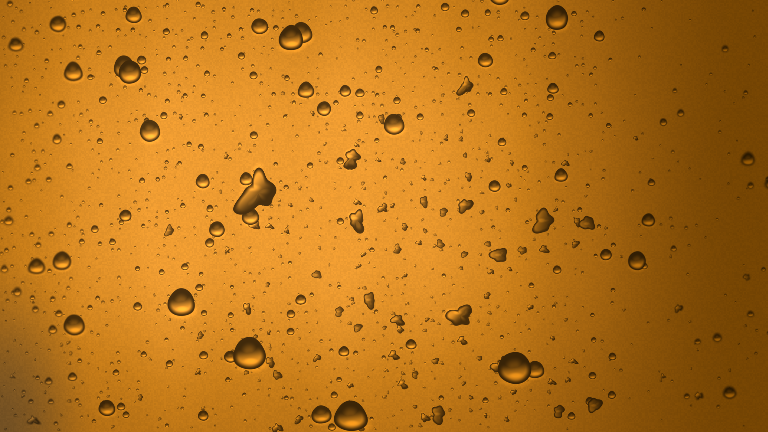
Reproduce this texture procedurally as a Shadertoy shader.

```glsl
// Amber glass with backlit water drops, scattered splashes and fine mist.

const vec3 BROWN = vec3(0.46, 0.27, 0.012);
const vec3 BRONZE = vec3(0.64, 0.39, 0.06);
const vec3 AMBER = vec3(0.79, 0.495, 0.10);
const vec3 GOLD = vec3(0.94, 0.615, 0.195);
const vec3 GREY_HAZE = vec3(0.52, 0.39, 0.22);

vec3 hash3(vec2 cell, float seed) {
    vec3 h = fract(vec3(cell.xyx) * vec3(0.1031, 0.1030, 0.0973) + seed * 0.137);
    h += dot(h, h.yxz + 33.33);
    return fract((h.xxy + h.yzz) * h.zyx);
}

// Maps light from 0 to 1 onto the four amber tones.
vec3 amberRamp(float light) {
    vec3 color = mix(BROWN, BRONZE, clamp(light * 3.0, 0.0, 1.0));
    color = mix(color, AMBER, clamp(light * 3.0 - 1.0, 0.0, 1.0));
    return mix(color, GOLD, clamp(light * 3.0 - 2.0, 0.0, 1.0));
}

// Broad glow of the glass; uv runs from 0 to 1 on both axes.
vec3 glassColor(vec2 uv) {
    float across = smoothstep(-0.25, 0.22, uv.x) * (1.0 - smoothstep(0.48, 0.98, uv.x));
    float upward = mix(0.5, 1.0, smoothstep(-0.1, 0.45, uv.y));
    upward *= mix(1.0, 0.74, smoothstep(0.65, 1.05, uv.y));
    float streaks = 0.025 * sin(uv.x * 31.0 + sin(uv.y * 4.0)) + 0.02 * sin(uv.x * 57.0 + 1.3);
    vec3 color = amberRamp(across * upward * (1.0 + streaks));
    float corner = 1.0 - smoothstep(0.0, 0.22, length(uv * vec2(1.6, 0.5)));
    color = mix(color, GREY_HAZE * 0.75, 0.75 * corner);
    return color;
}

// Distance to a drop of unit radius, with a lobed outline when ragged.
float dropDistance(vec2 q, float ragged, float phase) {
    float angle = atan(q.y, q.x);
    float lobes = 0.30 * sin(2.0 * angle + phase)
                + 0.24 * sin(3.0 * angle + 2.3 * phase)
                + 0.16 * sin(5.0 * angle - phase);
    return length(q) - 1.0 - ragged * lobes;
}

// Dark upper lens, glowing lower lens and a thin dark rim.
vec3 shadeDrop(vec3 color, vec3 glow, vec2 q, float d, float soft, float ragged) {
    vec2 lightSide = mix(vec2(0.15, -1.0), vec2(-0.6, 0.7), ragged);
    float facing = dot(q, lightSide);
    float lens = smoothstep(-0.4, 0.55, facing) * smoothstep(-0.03, -0.36, d);
    float core = 0.35 * smoothstep(-0.25, -0.85, d);
    vec3 body = mix(glow * 0.30, glow * 1.10, max(lens, core));
    float glint = 1.0 - smoothstep(0.08, 0.30 + soft, length((q - 0.48 * lightSide) * vec2(0.6, 1.3)));
    body += glow * 0.22 * glint;
    float halo = (1.0 - smoothstep(0.0, 0.4, abs(d))) * smoothstep(0.2, 1.0, facing);
    color += glow * 0.16 * halo;
    return mix(color, body, smoothstep(soft, -soft, d));
}

// One scattered layer: radii are shares of the cell size.
vec3 dropLayer(vec3 color, vec3 glow, vec2 p, float aspect, float cellSize,
               vec2 radii, float density, float strength, float seed) {
    vec2 home = floor(p / cellSize);
    vec3 result = color;
    for (int j = -1; j <= 1; j++) {
        for (int i = -1; i <= 1; i++) {
            vec2 cell = home + vec2(i, j);
            vec3 place = hash3(cell + 17.0, seed);
            vec3 form = hash3(cell + 71.0, seed + 4.0);
            vec2 center = (cell + 0.15 + 0.7 * place.xy) * cellSize;
            vec2 uv = center / vec2(aspect, 1.0);

            // Drops thin out towards the right; splashes gather low and in mid canvas.
            float crowd = mix(1.0, 0.22, smoothstep(0.66, 0.88, uv.x));
            float splash = exp(-18.0 * (uv.x - 0.55) * (uv.x - 0.55));
            splash *= 1.0 - smoothstep(0.55, 0.85, uv.y);
            splash = max(splash, 0.55 * (1.0 - smoothstep(0.1, 0.4, uv.y)));
            if (place.z > density * crowd) continue;

            float ragged = step(form.y, 0.75 * splash) * (0.5 + 0.5 * form.z);
            float radius = cellSize * mix(radii.x, radii.y, form.x * form.x);
            vec2 q = (p - center) / radius;
            if (dot(q, q) > 9.0) continue;
            q.x *= 1.0 + (0.04 + 0.22 * form.z) * clamp(q.y, -1.0, 1.0);
            q.y *= mix(0.88, 1.08, form.y);
            float d = dropDistance(q, 0.05 + 0.85 * ragged, form.z * 40.0);

            // The curved sides of the glass fall slightly out of focus.
            float blur = 0.0011 + 0.0045 * smoothstep(0.32, 0.5, abs(uv.x - 0.48));
            result = shadeDrop(result, glow, q, d, min(blur / radius, 0.6), ragged);
        }
    }
    return mix(color, result, strength);
}

void mainImage(out vec4 fragColor, in vec2 fragCoord) {
    vec2 p = fragCoord / iResolution.y;
    float aspect = iResolution.x / iResolution.y;
    vec3 glow = glassColor(p / vec2(aspect, 1.0));

    // Fine condensation grain.
    float grain = hash3(floor(p * 300.0), 2.0).x - 0.5;
    vec3 color = glow * (1.0 + 0.06 * grain);

    // Mist, beads, drops and a few large drops.
    color = dropLayer(color, glow, p, aspect, 0.022, vec2(0.09, 0.20), 0.42, 0.65, 1.0);
    color = dropLayer(color, glow, p, aspect, 0.050, vec2(0.09, 0.21), 0.56, 0.90, 2.0);
    color = dropLayer(color, glow, p, aspect, 0.110, vec2(0.11, 0.22), 0.44, 0.95, 3.0);
    color = dropLayer(color, glow, p, aspect, 0.250, vec2(0.10, 0.18), 0.36, 1.00, 5.0);

    fragColor = vec4(clamp(color, 0.0, 1.0), 1.0);
}
```
